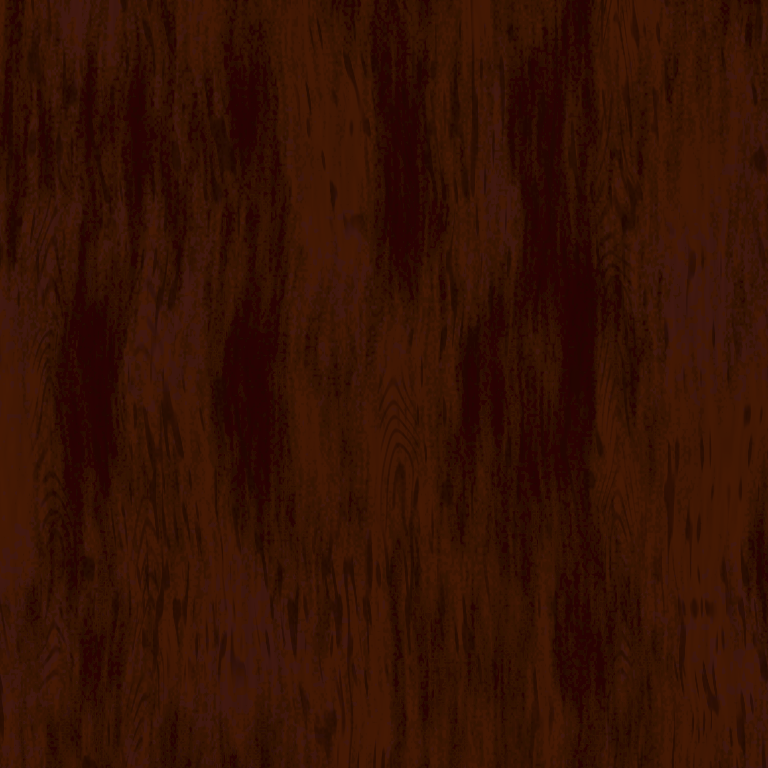
A WebGL 1 fragment shader for this texture:

```glsl
precision highp float;
uniform vec2 u_resolution;

const vec3 RED_HEART = vec3(0.163, 0.008, 0.008);
const vec3 DEEP_BROWN = vec3(0.182, 0.052, 0.007);
const vec3 DARK_BROWN = vec3(0.203, 0.079, 0.002);
const vec3 MID_BROWN = vec3(0.222, 0.080, 0.008);
const vec3 LIGHT_BROWN = vec3(0.254, 0.091, 0.012);
const vec3 MAUVE = vec3(0.240, 0.088, 0.056);
const vec3 PORE_BROWN = vec3(0.120, 0.032, 0.003);

float hash(vec2 p) {
  vec3 q = fract(vec3(p.xyx) * 0.1031);
  q += dot(q, q.yzx + 33.33);
  return fract((q.x + q.y) * q.z);
}

float noise(vec2 p) {
  vec2 cell = floor(p);
  vec2 f = fract(p);
  f = f * f * (3.0 - 2.0 * f);
  float low = mix(hash(cell), hash(cell + vec2(1.0, 0.0)), f.x);
  float high = mix(hash(cell + vec2(0.0, 1.0)), hash(cell + vec2(1.0, 1.0)), f.x);
  return mix(low, high, f.y);
}

float fbm(vec2 p) {
  float sum = 0.0;
  float weight = 0.533;
  for (int i = 0; i < 4; i++) {
    sum += weight * noise(p);
    p = p * 2.03 + vec2(17.3, 9.1);
    weight *= 0.5;
  }
  return sum;
}

// Pointed growth rings, broken up along the middle of a few columns
float archLines(vec2 p, float columns, float ringRate) {
  float column = floor(p.x * columns);
  float shift = 0.4 * (hash(vec2(column, 4.0)) - 0.5);
  float dx = (fract(p.x * columns) - 0.5 - shift) / columns;
  float present = step(0.35, hash(vec2(column, 23.0)));
  float width = 1.0 - smoothstep(0.010, 0.036, abs(dx));
  float stretch = smoothstep(0.40, 0.65, noise(vec2(column * 5.7, p.y * 5.0)));
  float broken = smoothstep(0.35, 0.60, noise(p * vec2(75.0, 22.0) + 5.0));
  float height = p.y + 4.5 * sqrt(dx * dx + 0.00005);
  float phase = height * ringRate + 3.0 * noise(p * vec2(26.0, 10.0));
  float ring = 1.0 - smoothstep(0.10, 0.50, abs(fract(phase) - 0.5) * 2.0);
  return ring * width * stretch * broken * present;
}

// Short, thin strokes that gather in patches
float pores(vec2 p, vec2 scale) {
  float stroke = smoothstep(0.70, 0.88, noise(p * scale));
  float patches = smoothstep(0.45, 0.65, noise(p * vec2(14.0, 5.0) + 61.0));
  return stroke * patches;
}

vec3 woodColor(float tone) {
  vec3 color = mix(RED_HEART, DEEP_BROWN, smoothstep(-0.205, -0.180, tone));
  color = mix(color, DARK_BROWN, smoothstep(-0.140, -0.105, tone));
  color = mix(color, MID_BROWN, smoothstep(-0.075, -0.035, tone));
  return mix(color, LIGHT_BROWN, smoothstep(0.005, 0.095, tone));
}

void main() {
  vec2 p = gl_FragCoord.xy / u_resolution.y;

  // Sideways wander of the grain
  vec2 g = p;
  g.x += 0.022 * (noise(p * vec2(6.0, 4.0)) - 0.5);
  g.x += 0.008 * (noise(p * vec2(24.0, 15.0) + 7.0) - 0.5);

  // Broad stains, streaks, fibres and speckle
  float stain = fbm(g * vec2(10.0, 3.4) + vec2(31.7, 8.4)) - 0.5;
  float streak = fbm(g * vec2(52.0, 6.0) + 40.0) - 0.5;
  float fibre = noise(g * vec2(230.0, 24.0)) - 0.5;
  float speckle = noise(p * vec2(390.0, 270.0) + 90.0) - 0.5;
  float arch = archLines(g, 7.0, 26.0);
  float slanted = pores(g + vec2(0.10 * p.y, 0.0), vec2(170.0, 24.0));
  float upright = pores(g + vec2(0.37, 0.59), vec2(190.0, 20.0));
  float pore = max(slanted, upright);

  float tone = 0.82 * stain + 0.42 * streak + 0.17 * fibre + 0.26 * speckle;
  tone += 0.10 * (0.5 - p.y) - 0.06 * arch - 0.05 * pore + 0.005;
  vec3 color = woodColor(tone);

  // Mauve specks on the paler wood
  float region = noise(p * vec2(9.0, 5.0) + 33.0) - 0.5;
  float blotch = noise(p * vec2(190.0, 120.0) + 12.0) - 0.5;
  float bloom = smoothstep(0.11, 0.18, 0.5 * region + 0.65 * blotch);
  color = mix(color, MAUVE, bloom * smoothstep(-0.03, 0.02, tone));

  // Dark pores, grainy in the stained wood
  float stained = 1.0 - smoothstep(-0.15, -0.02, 0.82 * stain + 0.42 * streak);
  float grit = stained * smoothstep(0.06, 0.28, speckle);
  float mark = max(0.60 * pore, max(0.45 * arch, 0.45 * grit));
  color = mix(color, PORE_BROWN, mark);

  color *= 1.0 + 0.10 * streak + 0.10 * fibre;
  gl_FragColor = vec4(color, 1.0);
}
```
